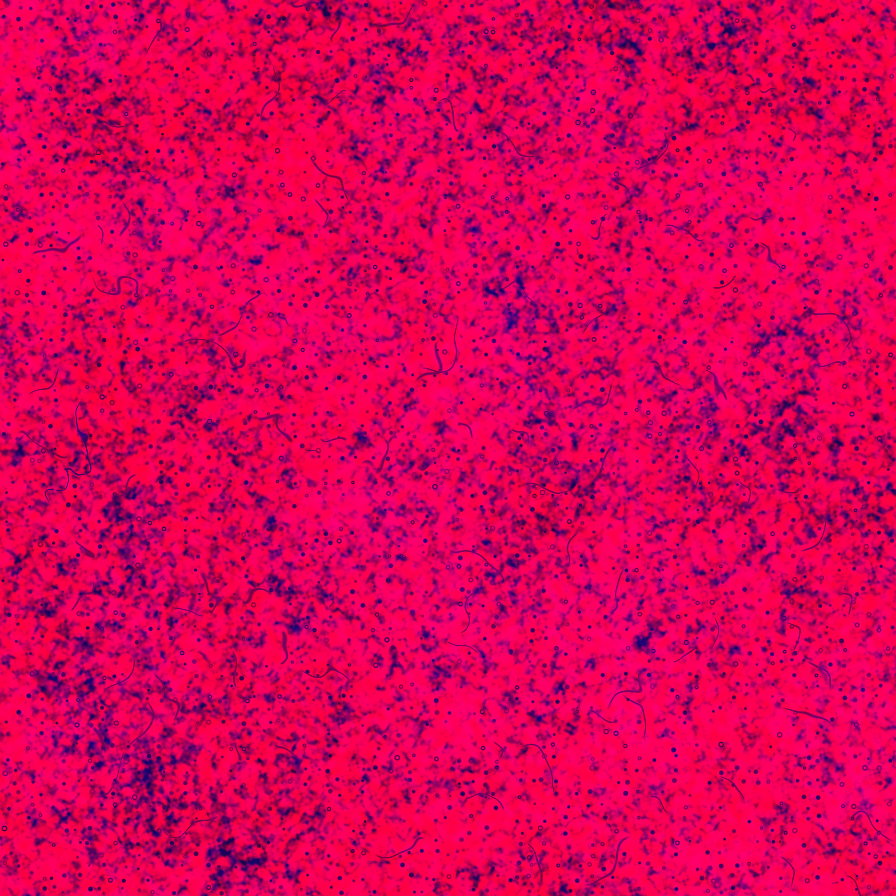
Write a WebGL 1 fragment shader that draws this texture.

```glsl
precision highp float;
// Vivid crimson sheet peppered with fine navy grain, specks and stray fibres.
// Rotated noise octaves and ridged strands set the ink density; discs, rings
// and bent hairs are scattered on jittered grids over it.
uniform vec2 u_resolution;

const vec3 CRIMSON = vec3(1.0, 0.0, 0.335);
const vec3 NAVY = vec3(0.09, 0.015, 0.385);

float hash(vec2 p) {
  vec3 q = fract(vec3(p.xyx) * vec3(0.1031, 0.1030, 0.0973));
  q += dot(q, q.yzx + 33.33);
  return fract((q.x + q.y) * q.z);
}

vec2 hash2(vec2 p) {
  return vec2(hash(p + 17.3), hash(p + 71.9));
}

vec2 rotate(vec2 p, float angle) {
  float c = cos(angle), s = sin(angle);
  return vec2(c * p.x - s * p.y, s * p.x + c * p.y);
}

// Value noise centred on zero, from -0.5 to 0.5
float noise(vec2 p) {
  vec2 cell = floor(p), f = fract(p);
  f = f * f * (3.0 - 2.0 * f);
  float low = mix(hash(cell), hash(cell + vec2(1.0, 0.0)), f.x);
  float high = mix(hash(cell + vec2(0.0, 1.0)), hash(cell + 1.0), f.x);
  return mix(low, high, f.y) - 0.5;
}

// Noise on a turned lattice, so that octaves do not line up
float layer(vec2 p, float frequency, float angle) {
  return noise(rotate(p, angle) * frequency + 200.0 + angle * 37.0);
}

vec2 warp(vec2 p, float frequency, float amount) {
  return p + amount * vec2(layer(p, frequency, 0.4), layer(p, frequency, 2.1));
}

// Thin winding strands along the zero lines of a noise
float strands(vec2 p, float frequency) {
  return 0.35 - 2.0 * abs(layer(warp(p, 110.0, 0.008), frequency, 0.9));
}

// Roughly normal ink level with unit spread
float grainLevel(vec2 p) {
  float patches = 0.45 * layer(p, 7.0, 0.3) + 0.5 * layer(p, 27.0, 1.2);
  float clumps = 0.7 * layer(p, 80.0, 0.7);
  float fine = 0.9 * layer(p, 150.0, 1.9) + 0.95 * layer(p, 285.0, 0.5);
  return 2.5 * (patches + clumps + fine + 0.8 * strands(p, 85.0));
}

// Soft knee: pale areas stay clean, dense areas darken steadily
float inkFromLevel(float level, float knee, float softness) {
  return 0.37 * softness * log(1.0 + exp((level - knee) / softness));
}

// Small discs, some of them hollow, one per cell at most
float specks(vec2 p, float cells, float share, float pixel) {
  vec2 id = floor(p * cells);
  vec2 center = (id + 0.22 + 0.56 * hash2(id)) / cells;
  float radius = mix(0.0011, 0.0025, hash(id + 5.7));
  float d = length(p - center) - radius;
  if (hash(id + 43.1) < 0.22) d = abs(d) - 0.0004;
  float present = step(hash(id + 91.4), share);
  float strength = mix(0.5, 0.95, hash(id + 12.6));
  return present * strength * (1.0 - smoothstep(-0.5 * pixel, pixel, d));
}

// A bent hair through center
float hair(vec2 p, vec2 center, float angle, float reach, float bend, float pixel) {
  vec2 q = rotate(p - center, angle);
  float phase = q.x / reach * 2.6 + angle;
  float slope = bend * 2.6 / reach * cos(phase);
  float d = abs(q.y - bend * sin(phase)) / sqrt(1.0 + slope * slope);
  float ends = 1.0 - smoothstep(0.75 * reach, reach, abs(q.x));
  return ends * (1.0 - smoothstep(0.0003, 0.0005 + pixel, d));
}

float hairs(vec2 p, float cells, float share, float pixel) {
  vec2 home = floor(p * cells);
  float ink = 0.0;
  for (int j = -1; j <= 1; j++) {
    for (int i = -1; i <= 1; i++) {
      vec2 id = home + vec2(float(i), float(j));
      vec2 center = (id + hash2(id + 8.0)) / cells;
      float reach = mix(0.15, 0.5, hash(id + 3.2)) / cells;
      float one = hair(p, center, 6.28 * hash(id + 27.5), reach, 0.25 * reach, pixel);
      ink = max(ink, one * step(hash(id + 61.8), share));
    }
  }
  return ink;
}

void main() {
  float side = min(u_resolution.x, u_resolution.y);
  vec2 p = gl_FragCoord.xy / side;
  float pixel = 1.0 / side;

  // Ink from grain, specks and fibres
  float ink = inkFromLevel(grainLevel(p), 0.18, 0.35);
  ink = max(ink, specks(p, 75.0, 0.38, pixel));
  vec2 curled = warp(p, 40.0, 0.022);
  ink = max(ink, 0.6 * hairs(curled, 14.0, 0.45, pixel));
  float longFibre = hair(warp(p, 55.0, 0.035), vec2(0.075, 0.485), 1.9, 0.075, 0.015, pixel);
  ink = max(ink, 0.85 * longFibre);

  // Faint violet and red drifts in the dye
  vec3 color = mix(CRIMSON, NAVY, clamp(ink, 0.0, 1.0));
  float drift = 0.10 * layer(p, 9.0, 1.5) + 0.16 * layer(p, 120.0, 2.6);
  color.b += drift + 0.07 * longFibre;
  gl_FragColor = vec4(clamp(color, 0.0, 1.0), 1.0);
}
```
